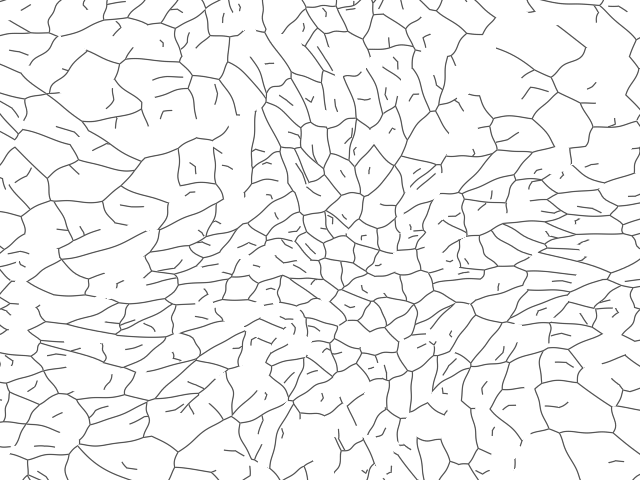
A Shadertoy shader for this pattern:

```glsl
// Network of fine dark cracks with loose ends and short twigs on white ground.

const vec3  GROUND       = vec3(1.0);
const vec3  CRACK        = vec3(0.0);
const vec2  CELL_DENSITY = vec2(13.2, 16.8);  // cells per canvas height, x and y
const float TILT         = 0.16;              // slant of the long cell axis
const float LINE_WIDTH   = 0.00174;           // in canvas heights
const float EDGE_BLUR    = 0.82;              // softening in output pixels
const float BROKEN_SHARE = 0.30;              // edges that end midway
const float TWIG_SHARE   = 0.70;              // cells holding a twig
const float TWIG_LENGTH  = 0.21;              // mean length of a twig half, in cells

vec2 hash2(vec2 p) {
    vec3 h = fract(vec3(p.xyx) * vec3(0.1031, 0.1030, 0.0973));
    h += dot(h, h.yzx + 33.33);
    return fract((h.xx + h.yz) * h.zy);
}

vec2 site(vec2 cell) { return cell + hash2(cell + 71.0); }

vec2 direction(float angle) { return vec2(cos(angle), sin(angle)); }

// Canvas position to cell space, bent by layered sines.
vec2 warp(vec2 uv) {
    float c = cos(TILT), s = sin(TILT);
    vec2 q = mat2(c, -s, s, c) * uv * CELL_DENSITY + 40.0;
    q += 0.80 * sin(q * 0.47 + vec2(1.3, 4.1));
    q += 0.36 * sin(q.yx * 0.83 + vec2(0.4, 2.7));
    q += 0.10 * sin(q.yx * 2.30 + vec2(5.2, 1.1));
    q += 0.022 * sin(q.yx * 8.10 + q * 3.0);
    return q;
}

// Converts a length along a unit direction of cell space to output pixels.
float toPixels(float len, vec2 dir, vec2 stepX, vec2 stepY) {
    return len / max(length(vec2(dot(dir, stepX), dot(dir, stepY))), 1e-5);
}

// Offset from the closest point of segment ab to p.
vec2 segmentOffset(vec2 p, vec2 a, vec2 b) {
    vec2 ab = b - a;
    return p - a - ab * clamp(dot(p - a, ab) / dot(ab, ab), 0.0, 1.0);
}

void mainImage(out vec4 fragColor, in vec2 fragCoord) {
    vec2 q = warp(fragCoord / iResolution.y);
    vec2 stepX = dFdx(q), stepY = dFdy(q);

    // Nearest site
    vec2 home = floor(q), own = home;
    float best = 1e9;
    for (int j = -2; j <= 2; j++)
    for (int i = -2; i <= 2; i++) {
        vec2 cell = home + vec2(i, j);
        vec2 r = site(cell) - q;
        if (dot(r, r) < best) { best = dot(r, r); own = cell; }
    }
    vec2 center = site(own);

    // Cell borders, some of them broken off
    float dist = 1e9;
    for (int j = -2; j <= 2; j++)
    for (int i = -2; i <= 2; i++) {
        if (i == 0 && j == 0) continue;
        vec2 cell = own + vec2(i, j);
        vec2 other = site(cell);
        vec2 normal = normalize(other - center);
        vec2 toMid = q - 0.5 * (center + other);
        float border = toPixels(abs(dot(toMid, normal)), normal, stepX, stepY);

        vec2 chance = hash2(own + cell + 213.0);
        if (chance.x < BROKEN_SHARE) {
            vec2 along = vec2(-normal.y, normal.x);
            along *= along.x < 0.0 ? -1.0 : 1.0;
            along *= chance.x < 0.5 * BROKEN_SHARE ? -1.0 : 1.0;
            float cut = mix(-0.3, 0.5, chance.y) - dot(toMid, along);
            border = max(border, toPixels(cut, along, stepX, stepY));
        }
        dist = min(dist, border);
    }

    // Bent twig inside the cell
    vec2 pick = hash2(own + 507.0), shape = hash2(own + 911.0);
    if (pick.x < TWIG_SHARE) {
        float angle = 6.2832 * pick.y;
        float reach = TWIG_LENGTH * mix(0.5, 1.5, shape.x);
        vec2 bend = center + reach * direction(angle);
        vec2 tip = bend + reach * direction(angle + 2.2 * (shape.y - 0.5));
        vec2 v = segmentOffset(q, center, bend);
        vec2 w = segmentOffset(q, bend, tip);
        if (dot(w, w) < dot(v, v)) v = w;
        float len = max(length(v), 1e-5);
        dist = min(dist, toPixels(len, v / len, stepX, stepY));
    }

    // Soft line that keeps its total ink when thinner than a pixel
    float width = LINE_WIDTH * iResolution.y;
    float outer = 0.5 * width + EDGE_BLUR;
    float inner = max(0.5 * width - EDGE_BLUR, 0.0);
    float ink = min(1.0, width / outer) * (1.0 - smoothstep(inner, outer, dist));
    fragColor = vec4(mix(GROUND, CRACK, ink), 1.0);
}
```
